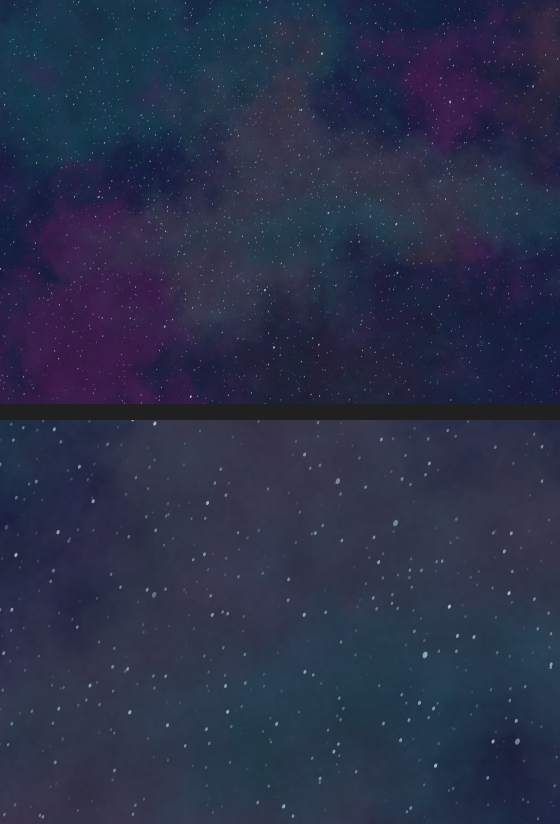
Top, the full canvas; bottom, a detail of the centre.
A Shadertoy shader for this texture:

```glsl
// Night sky: mottled teal, plum and grey nebula clouds on navy, dusted with fine stars.

vec2 hash2(vec2 p) {
    vec3 q = fract(p.xyx * vec3(0.1031, 0.1030, 0.0973));
    q += dot(q, q.yzx + 33.33);
    return fract((q.xx + q.yz) * q.zy);
}

float corner(vec2 cell, vec2 offset) {
    return dot(hash2(cell + 71.0) * 2.0 - 1.0, offset);
}

// Gradient noise, roughly -0.7 to 0.7
float gradientNoise(vec2 p) {
    vec2 i = floor(p), f = fract(p), e = vec2(1, 0);
    vec2 u = f * f * f * (f * (f * 6.0 - 15.0) + 10.0);
    return mix(mix(corner(i, f), corner(i + e, f - e), u.x),
               mix(corner(i + e.yx, f - e.yx), corner(i + 1.0, f - 1.0), u.x), u.y);
}

float fbm(vec2 p) {
    float sum = 0.0, amp = 0.6;
    for (int i = 0; i < 6; i++) {
        sum += amp * gradientNoise(p);
        p = mat2(1.6, 1.2, -1.2, 1.6) * p + 7.3;
        amp *= 0.62;
    }
    return sum;
}

// Soft elliptical cloud
float puff(vec2 p, vec2 center, vec2 size) {
    vec2 d = (p - center) / size;
    return exp(-dot(d, d));
}

// Ragged cloud coverage from a soft density
float cover(float density, float ragged) {
    return smoothstep(0.1, 1.0, density + ragged);
}

vec3 nebula(vec2 p) {
    vec2 warp = vec2(fbm(p * 3.0 + 3.0), fbm(p * 3.0 + 19.0));
    vec2 q = p + 0.2 * warp;
    float wisps = fbm(p * 5.0 + 0.5 * warp + 40.0);
    float rags = fbm(p * 6.0 + 0.5 * warp + 80.0);

    float teal = puff(q, vec2(0.54, 0.90), vec2(0.46, 0.24))
               + 0.9 * puff(q, vec2(0.16, 0.78), vec2(0.28, 0.20));
    float plum = 0.9 * puff(q, vec2(0.26, 0.34), vec2(0.22, 0.26))
               + 0.9 * puff(q, vec2(0.18, 0.04), vec2(0.34, 0.18))
               + 0.75 * puff(q, vec2(1.18, 0.76), vec2(0.22, 0.24))
               + 0.65 * puff(q, vec2(1.20, 0.32), vec2(0.14, 0.10));
    float haze = puff(q, vec2(0.70, 0.64), vec2(0.18, 0.26))
               + 0.9 * puff(q, vec2(0.52, 0.36), vec2(0.26, 0.18))
               + 0.9 * puff(q, vec2(1.04, 0.50), vec2(0.30, 0.17));
    float tealCore = puff(q, vec2(0.80, 0.40), vec2(0.20, 0.13))
                   + puff(q, vec2(1.32, 0.46), vec2(0.18, 0.10));
    float rust = puff(q, vec2(1.36, 0.84), vec2(0.09, 0.22))
               + 0.6 * puff(q, vec2(0.72, 0.78), vec2(0.09, 0.12))
               + 0.5 * puff(q, vec2(1.08, 0.36), vec2(0.16, 0.08));

    vec3 color = mix(vec3(0.09, 0.12, 0.255), vec3(0.135, 0.135, 0.22),
                     puff(q, vec2(0.84, 0.10), vec2(0.36, 0.22)));
    color = mix(color, vec3(0.095, 0.22, 0.30), 0.95 * cover(teal, 1.0 * wisps));
    color = mix(color, vec3(0.235, 0.11, 0.29), 0.9 * cover(plum, 1.2 * rags));
    color = mix(color, vec3(0.22, 0.225, 0.30), 0.9 * cover(haze, 0.8 * wisps));
    color = mix(color, vec3(0.125, 0.235, 0.30), 0.7 * cover(tealCore, 0.8 * rags));
    color = mix(color, vec3(0.24, 0.175, 0.23), 0.65 * cover(rust, 0.8 * wisps));

    // Faint plum and teal mottling, then uneven brightness
    color += vec3(0.05, -0.035, 0.0) * fbm(p * 8.0 + 120.0);
    return color * (1.0 + 0.15 * rags + 0.2 * fbm(p * 14.0));
}

// One scattered star per occupied cell, slightly tall and slanted
float stars(vec2 p, float cells, float share, float radius) {
    vec2 id = floor(p * cells);
    vec2 pick = hash2(id + cells), place = hash2(id + 13.7 + cells);
    vec2 d = p - (id + 0.15 + 0.7 * place) / cells;
    d = vec2(d.x - 0.2 * d.y, 0.75 * d.y);
    float pixel = 1.0 / iResolution.y;
    float r = radius * (0.6 + 0.5 * pick.y);
    float disc = 1.0 - smoothstep(r - 0.5 * pixel, r + 0.6 * pixel, length(d));
    return disc * step(pick.x, share) * (0.15 + 0.7 * pick.y * pick.y);
}

void mainImage(out vec4 fragColor, in vec2 fragCoord) {
    vec2 p = fragCoord / iResolution.y;
    vec3 color = nebula(p);

    // Fine paper-like grain
    color += 0.012 * gradientNoise(p * 170.0);

    // Star dust is thicker along the middle and the upper left
    float crowd = 0.2 + 0.22 * puff(p, vec2(0.62, 0.62), vec2(0.6, 0.45));
    float dust = 0.85 * stars(p, 64.0, crowd, 0.0011);
    dust = max(dust, 0.6 * stars(p + 5.3, 85.0, 0.6 * crowd, 0.0009));
    dust = max(dust, stars(p + 2.1, 15.0, 0.18, 0.0019));
    vec3 starTint = mix(vec3(0.62, 0.82, 0.9), vec3(0.92, 0.92, 0.95),
                        hash2(floor(p * 64.0)).x);
    color = mix(color, starTint, dust);

    fragColor = vec4(color, 1.0);
}
```
